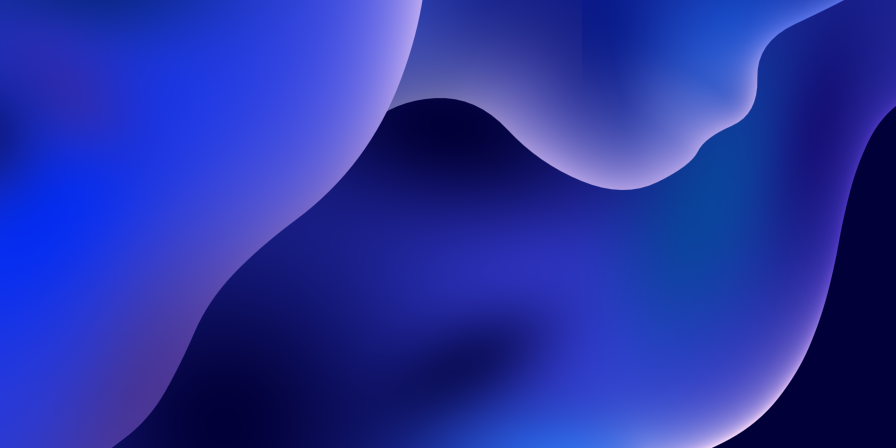
Give the GLSL for this background, as a Shadertoy shader.

```glsl
// Overlapping blue liquid folds with luminous lavender rims on a navy ground.
#define CONTROLS 11
#define STEPS 8
#define LEFT_GLOW 0.12
#define CREST_GLOW 0.13
#define SHEET_GLOW 0.07
#define NAVY vec3(0.008, 0.0, 0.22)
#define INDIGO vec3(0.06, 0.05, 0.44)
#define ROYAL vec3(0.22, 0.24, 0.86)
#define ELECTRIC vec3(0.0, 0.17, 0.96)
#define TEAL vec3(0.04, 0.28, 0.63)
#define LAVENDER vec3(0.80, 0.71, 0.95)

// Fold outlines: control points of smooth quadratic splines
const vec2 leftEdge[CONTROLS] = vec2[CONTROLS](
    vec2(0.958, 1.104), vec2(0.932, 0.922), vec2(0.859, 0.727),
    vec2(0.742, 0.570), vec2(0.578, 0.448), vec2(0.464, 0.328),
    vec2(0.404, 0.188), vec2(0.333, 0.063), vec2(0.221, -0.021),
    vec2(0.104, -0.12), vec2(0.0, -0.224));
const vec2 crestEdge[CONTROLS] = vec2[CONTROLS](
    vec2(0.755, 0.661), vec2(0.880, 0.776), vec2(1.063, 0.786),
    vec2(1.203, 0.635), vec2(1.393, 0.557), vec2(1.542, 0.630),
    vec2(1.573, 0.693), vec2(1.693, 0.745), vec2(1.688, 0.906),
    vec2(1.862, 0.987), vec2(2.005, 1.065));
const vec2 sheetEdge[CONTROLS] = vec2[CONTROLS](
    vec2(2.344, 1.26), vec2(2.057, 0.805), vec2(1.966, 0.740),
    vec2(1.914, 0.635), vec2(1.883, 0.518), vec2(1.862, 0.401),
    vec2(1.831, 0.284), vec2(1.781, 0.167), vec2(1.693, 0.055),
    vec2(1.563, -0.016), vec2(1.38, -0.068));

// Signed distance to an outline, positive on its left side
float foldDistance(vec2 p, vec2 c[CONTROLS]) {
    float nearest = 1e3, side = -1.0;
    vec2 a = 0.5 * (c[0] + c[1]);
    for (int i = 1; i < CONTROLS - 1; i++) {
        vec2 start = 0.5 * (c[i - 1] + c[i]);
        vec2 end = 0.5 * (c[i] + c[i + 1]);
        for (int k = 1; k <= STEPS; k++) {
            float t = float(k) / float(STEPS);
            vec2 b = mix(mix(start, c[i], t), mix(c[i], end, t), t);
            vec2 ab = b - a, ap = p - a;
            vec2 gap = ap - ab * clamp(dot(ap, ab) / dot(ab, ab), 0.0, 1.0);
            nearest = min(nearest, dot(gap, gap));
            // A ray to the right flips the side at each crossing
            if ((a.y > p.y) != (b.y > p.y) && ap.x < ab.x * ap.y / ab.y) side = -side;
            a = b;
        }
    }
    return side * sqrt(nearest);
}

// Blends in a soft elliptical patch of colour, tilted by an angle
vec3 patchOf(vec3 base, vec3 tint, vec2 p, vec2 center, vec2 radius, float angle) {
    float s = sin(angle), c = cos(angle);
    vec2 q = mat2(c, -s, s, c) * (p - center) / radius;
    return mix(base, tint, exp(-dot(q, q)));
}

float glow(float d, float width) {
    return exp(-max(d, 0.0) / width);
}

vec3 sheetColor(vec2 p, float d) {
    vec3 col = vec3(0.10, 0.13, 0.56);
    col = patchOf(col, ROYAL, p, vec2(1.33, 0.28), vec2(0.48, 0.30), -0.6);
    col = patchOf(col, TEAL, p, vec2(1.58, 0.55), vec2(0.17, 0.36), -0.35);
    col = patchOf(col, INDIGO, p, vec2(1.84, 0.70), vec2(0.10, 0.26), -0.15);
    col = patchOf(col, NAVY, p, vec2(1.0, 0.72), vec2(0.36, 0.20), -0.15);
    col = patchOf(col, vec3(0.05, 0.06, 0.36), p, vec2(1.02, 0.17), vec2(0.24, 0.11), 0.5);
    col = patchOf(col, NAVY, p, vec2(0.50, 0.05), vec2(0.34, 0.34), -0.6);
    col = patchOf(col, vec3(0.16, 0.42, 0.92), p, vec2(1.28, -0.04), vec2(0.28, 0.12), 0.0);
    vec3 rim = mix(vec3(0.98, 0.86, 0.98), vec3(0.42, 0.27, 0.88), smoothstep(0.0, 0.5, p.y));
    float strength = mix(0.75, 0.35, smoothstep(0.0, 0.6, p.y));
    return mix(col, rim, strength * glow(d, SHEET_GLOW) + 0.25 * glow(d, 0.012));
}

vec3 crestColor(vec2 p, float d) {
    vec3 col = vec3(0.02, 0.10, 0.56);
    col = patchOf(col, vec3(0.13, 0.22, 0.70), p, vec2(0.92, 0.94), vec2(0.15, 0.22), 0.0);
    col = patchOf(col, vec3(0.01, 0.06, 0.48), p, vec2(1.25, 0.92), vec2(0.26, 0.18), -0.6);
    col = patchOf(col, vec3(0.05, 0.27, 0.76), p, vec2(1.62, 0.88), vec2(0.16, 0.26), -0.4);
    vec3 rim = mix(vec3(0.48, 0.46, 0.68), LAVENDER, smoothstep(0.95, 1.25, p.x));
    rim = mix(rim, vec3(0.40, 0.50, 0.95), smoothstep(0.78, 0.96, p.y) * step(1.3, p.x));
    float width = CREST_GLOW * mix(1.0, 0.4, smoothstep(1.45, 1.68, p.x));
    return mix(col, rim, 0.85 * glow(d, width));
}

vec3 leftColor(vec2 p, float d) {
    vec3 col = vec3(0.15, 0.23, 0.87);
    col = patchOf(col, ELECTRIC, p, vec2(0.12, 0.54), vec2(0.42, 0.20), 0.75);
    col = patchOf(col, vec3(0.03, 0.15, 0.52), p, vec2(0.20, 1.04), vec2(0.34, 0.15), 0.1);
    col = patchOf(col, vec3(0.17, 0.17, 0.70), p, vec2(0.14, 0.81), vec2(0.20, 0.12), -0.7);
    col = patchOf(col, vec3(0.05, 0.10, 0.52), p, vec2(-0.04, 0.70), vec2(0.13, 0.14), 0.0);
    col = patchOf(col, vec3(0.24, 0.20, 0.62), p, vec2(0.34, 0.12), vec2(0.16, 0.30), -0.4);
    vec3 rim = mix(vec3(0.34, 0.22, 0.55), LAVENDER, smoothstep(0.1, 0.95, p.y));
    return mix(col, rim, mix(0.55, 0.9, p.y) * glow(d, LEFT_GLOW));
}

void mainImage(out vec4 fragColor, in vec2 fragCoord) {
    vec2 p = fragCoord / iResolution.y;
    float soft = 0.75 / iResolution.y;
    float sheet = foldDistance(p, sheetEdge);
    float crest = foldDistance(p, crestEdge);
    float left = foldDistance(p, leftEdge);

    // Stack the folds from back to front
    vec3 col = NAVY;
    col = mix(col, sheetColor(p, sheet), smoothstep(-soft, soft, sheet));
    col = mix(col, crestColor(p, crest), smoothstep(-soft, soft, crest));
    col = mix(col, leftColor(p, left), smoothstep(-soft, soft, left));
    fragColor = vec4(col, 1.0);
}
```
